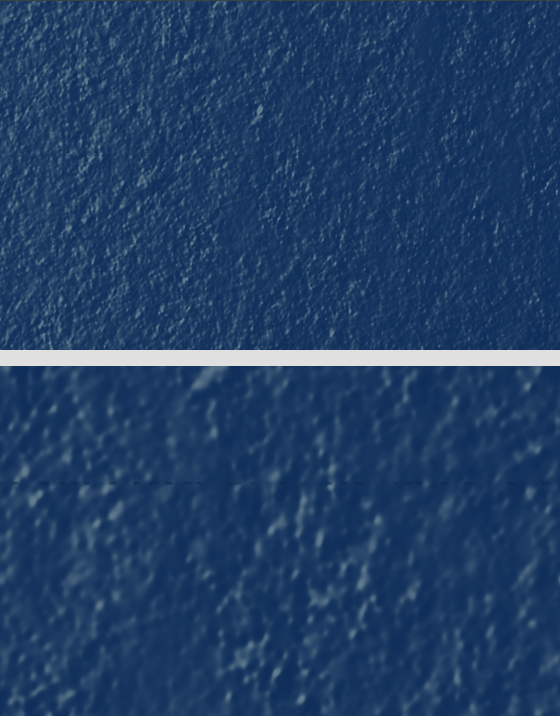
Top: the whole. Bottom: its middle third, enlarged.
A Shadertoy shader for this texture:

```glsl
// Blue painted rough plaster, raked by soft light from the left.

const vec3 DEEP_BLUE = vec3(0.056, 0.178, 0.350);
const vec3 PALE_GLINT = vec3(0.29, 0.40, 0.50);
const vec3 EDGE_OLIVE = vec3(0.22, 0.26, 0.26);

const vec2 LIGHT_DIR = vec2(-0.935, 0.355); // across the grain
const float GRAIN_STRETCH = 0.98;           // below 1 lengthens the grain
const vec4 BUMP_FREQ = vec4(13.0, 31.0, 57.0, 104.0);
const vec4 BUMP_WEIGHT = vec4(0.22, 0.40, 0.62, 0.70);

const float MEDIAN_LIGHT = 0.205;
const float RELIEF = 0.84;
const float FALLOFF = 0.60;                 // light lost from left to right
const float MAX_LIGHT = 1.4;
const float PATCH_FREQ = 8.0;               // clumps of stronger relief
const float PATCH_RELIEF = 0.15;

const float SEAM_SPACING = 0.235;
const float SEAM_START = 0.32;
const float SEAM_WIDTH = 0.0024;
const float SEAM_DEPTH = 0.5;
const float SEAM_DASHES = 95.0;
const float EDGE_WIDTH = 0.003;

vec3 hash3(vec2 cell) {
    vec3 p = fract(cell.xyx * vec3(0.1031, 0.1030, 0.0973));
    p += dot(p, p.yxz + 33.33);
    return fract((p.xxy + p.yzz) * p.zyx);
}

// Slope along x of scattered round bumps and dents, with unit deviation.
float bumpSlope(vec2 p) {
    vec2 cell = floor(p);
    float slope = 0.0;
    for (int j = -1; j <= 1; j++) {
        for (int i = -1; i <= 1; i++) {
            vec2 neighbour = cell + vec2(i, j);
            vec3 rnd = hash3(neighbour);
            vec2 d = p - neighbour - rnd.xy;
            slope += (2.0 * rnd.z - 1.0) * d.x * exp(-4.0 * dot(d, d));
        }
    }
    return 11.0 * slope;
}

// Layered relief seen along the light direction.
float wallSlope(vec2 p) {
    vec2 across = vec2(-LIGHT_DIR.y, LIGHT_DIR.x);
    vec2 q = vec2(dot(p, LIGHT_DIR), GRAIN_STRETCH * dot(p, across));
    float slope = 0.0;
    for (int k = 0; k < 4; k++) {
        vec2 shift = vec2(17.3, 41.7) * float(k + 1);
        slope += BUMP_WEIGHT[k] * bumpSlope(q * BUMP_FREQ[k] + shift);
    }
    return slope;
}

// Thin, broken horizontal joints.
float seamMask(vec2 p) {
    float row = (p.y - SEAM_START) / SEAM_SPACING;
    float dist = abs(fract(row + 0.5) - 0.5) * SEAM_SPACING;
    float line = 1.0 - smoothstep(0.2 * SEAM_WIDTH, SEAM_WIDTH, dist);
    float dash = bumpSlope(vec2(p.x * SEAM_DASHES, floor(row + 0.5) * 7.3));
    return line * smoothstep(-0.2, 1.4, dash) * step(-0.5, row) * step(row, 2.5);
}

void mainImage(out vec4 fragColor, in vec2 fragCoord) {
    vec2 p = fragCoord / iResolution.y;
    vec2 uv = fragCoord / iResolution.xy;

    // Skewed response: broad dark areas with a few bright glints.
    float sweep = FALLOFF * (1.0 - 2.0 * uv.x) + 0.12 * (uv.y - 0.5);
    float clump = bumpSlope(p * PATCH_FREQ + 71.0);
    float relief = RELIEF * (1.0 + PATCH_RELIEF * clump);
    float light = MEDIAN_LIGHT * exp(relief * wallSlope(p) + sweep);
    light = MAX_LIGHT * (1.0 - exp(-light / MAX_LIGHT));

    // Joints and the strip along the top.
    float seam = seamMask(p);
    light *= 1.0 - SEAM_DEPTH * seam;
    vec3 color = mix(DEEP_BLUE, PALE_GLINT, light) * (1.0 - 0.1 * seam);
    float edge = smoothstep(1.0 - EDGE_WIDTH, 1.0 - 0.4 * EDGE_WIDTH, uv.y);
    color = mix(color, EDGE_OLIVE, edge);

    fragColor = vec4(color, 1.0);
}
```
